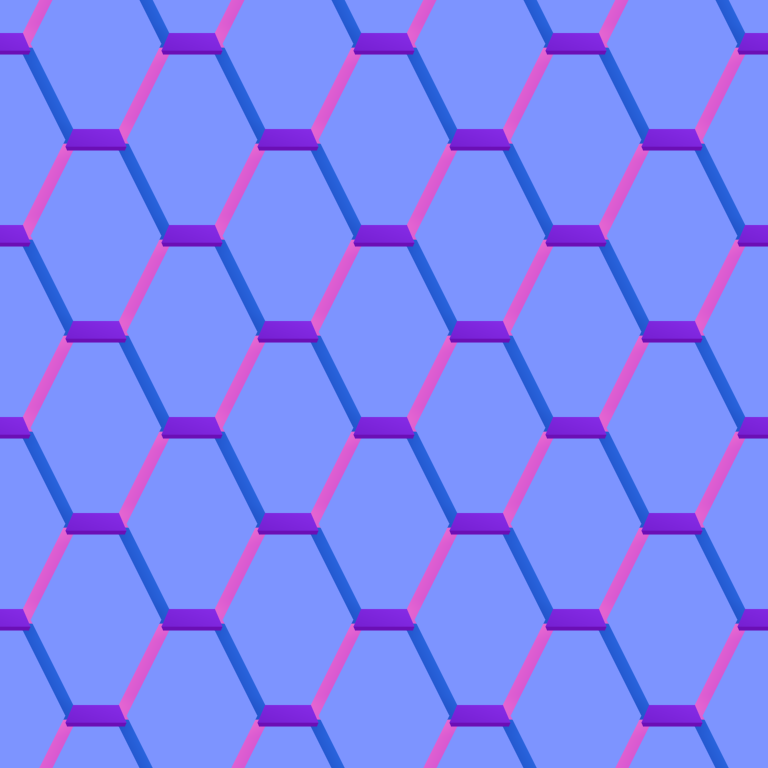
This texture map is drawn by a three.js fragment shader. Its source:

```glsl
// Normal map of a wire mesh: stretched hexagons with short twisted bars at the joints.
#define REPEATS 4.0
#define MESH_OFFSET vec2(0.0, 0.772)
#define LEG_START 0.125
#define LEG_WIDTH 0.069
#define BAR_SIZE vec2(0.159, 0.056)
#define RIM_Y -0.036
#define SOFT 0.004
#define FLAT_COLOR vec3(0.49, 0.58, 1.0)
#define PINK vec3(0.86, 0.36, 0.82)
#define BLUE vec3(0.15, 0.37, 0.84)
#define PURPLE vec3(0.49, 0.145, 0.86)
#define RIM_COLOR vec3(0.42, 0.06, 0.71)

varying vec2 vUv;

// Smooth coverage of a signed distance, in repeat units.
float cover(float d) {
  return 1.0 - smoothstep(-SOFT, SOFT, d);
}

// Position relative to the nearest joint; every other row shifts by half a repeat.
vec2 jointSpace(vec2 uv) {
  vec2 p = uv * REPEATS - MESH_OFFSET;
  float row = floor(p.y * 2.0 + 0.5);
  p.x += 0.5 * mod(row, 2.0);
  return vec2(fract(p.x + 0.5) - 0.5, p.y - 0.5 * row);
}

// Four slanted legs leave each joint; diagonal opposites share a colour.
vec3 addLegs(vec3 base, vec2 q) {
  float across = abs(q.x) - LEG_START - 0.5 * abs(q.y);
  float d = (abs(across) - 0.5 * LEG_WIDTH) * 0.894;
  float upper = smoothstep(-SOFT, SOFT, q.y + 0.02);
  float pinkSide = mix(1.0 - upper, upper, step(0.0, q.x));
  float side = across * sign(q.x) / LEG_WIDTH;
  float nearJoint = 1.0 - smoothstep(0.03, 0.12, abs(q.y));
  vec3 blue = BLUE + vec3(0.02, 0.04, 0.05) * (side - 0.4 * nearJoint);
  vec3 pink = PINK + vec3(0.03, 0.03, 0.0) * (nearJoint - side);
  return mix(base, mix(blue, pink, pinkSide), cover(d));
}

// Bar at the joint: a trapezoid face above a thin dark rim.
vec3 addBar(vec3 base, vec2 q) {
  float aboveRim = q.y - RIM_Y;
  float halfWidth = BAR_SIZE.x - 0.43 * abs(aboveRim);
  float d = max((abs(q.x) - halfWidth) * 0.92, abs(q.y) - BAR_SIZE.y);
  vec3 face = PURPLE + vec3(0.04, 0.03, 0.05) * (3.0 * q.x + 8.0 * q.y);
  vec3 color = mix(RIM_COLOR, face, smoothstep(-SOFT, SOFT, aboveRim));
  return mix(base, color, cover(d));
}

void main() {
  vec2 q = jointSpace(vUv);
  vec3 color = addLegs(FLAT_COLOR, q);
  gl_FragColor = vec4(addBar(color, q), 1.0);
}
```
